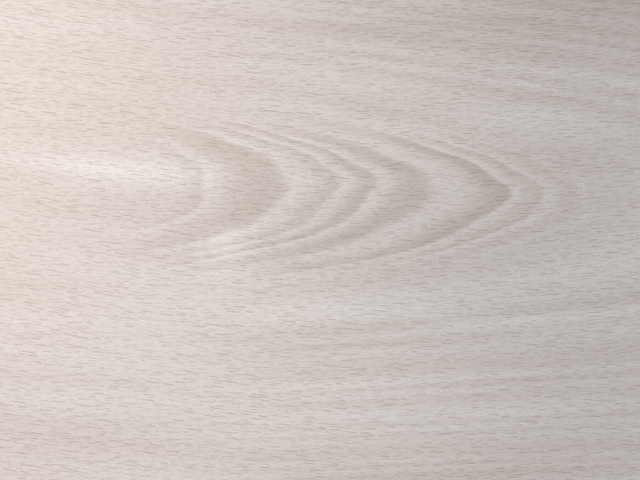
Write a WebGL 2 fragment shader that draws this texture.

```glsl
#version 300 es
precision highp float;
// Pale beech board: nested arched growth rings, fine streaks and short dark pores.

uniform vec2 u_resolution;
out vec4 fragColor;

vec2 hash2(vec2 cell) {
    vec3 h = fract(cell.xyx * vec3(0.1031, 0.1030, 0.0973));
    h += dot(h, h.yzx + 33.33);
    return fract((h.xx + h.yz) * h.zy);
}

// Distance to the nearest jittered cell centre.
float cellular(vec2 p) {
    vec2 cell = floor(p);
    float nearest = 2.0;
    for (int j = -1; j <= 1; j++)
    for (int i = -1; i <= 1; i++) {
        vec2 c = cell + vec2(i, j);
        nearest = min(nearest, length(c + hash2(c) - p));
    }
    return nearest;
}

// Short soft dashes, one per jittered cell, with varied length and depth.
float pores(vec2 p, vec2 size, float maxLength, float seed) {
    vec2 cell = floor(p / size);
    float depth = 0.0;
    for (int j = -1; j <= 1; j++)
    for (int i = -1; i <= 1; i++) {
        vec2 c = cell + vec2(i, j);
        vec2 look = hash2(c + seed + 57.0);
        vec2 d = p - (c + hash2(c + seed)) * size;
        d.y += d.x * (look.y - 0.5) * 0.18;
        float halfLength = maxLength * mix(0.12, 0.5, look.x);
        float dist = length(vec2(max(abs(d.x) - halfLength, 0.0) * 0.4, d.y));
        float dash = 1.0 - smoothstep(0.0, 0.0027, dist);
        depth = max(depth, dash * mix(0.15, 1.0, look.y));
    }
    return depth;
}

// Layered, phase-bent sines running along the grain.
float streaks(vec2 p) {
    float sum = 0.0, amplitude = 0.5, frequency = 11.0;
    for (int i = 0; i < 6; i++) {
        float k = float(i);
        float bend = 1.7 * sin(p.x * (1.7 + k) + k * 1.9 + p.y * frequency * 0.37);
        sum += amplitude * sin(p.y * frequency + bend + k * 2.3);
        amplitude *= 0.8;
        frequency *= 1.8;
    }
    return sum;
}

// Each ring darkens slowly outward and ends in a pale edge.
float ringTone(float u) {
    float f = fract(u);
    float strength = mix(0.5, 1.0, hash2(vec2(floor(u), 3.0)).x);
    return strength * smoothstep(0.0, 0.7, f) * (1.0 - smoothstep(0.78, 1.0, f));
}

float blob(vec2 p, vec2 centre, vec2 radius) {
    vec2 d = (p - centre) / radius;
    return exp(-dot(d, d));
}

// Uneven daylight: bright on the left, greyer to the right and corners.
vec3 daylight(vec2 p) {
    vec3 bright = vec3(0.922, 0.880, 0.850);
    vec3 grey = vec3(0.732, 0.712, 0.700);
    float across = p.x + 0.07 * sin(p.y * 5.0) + 0.03 * sin(p.y * 13.0 + p.x * 2.0);
    vec3 light = mix(bright, grey, smoothstep(-0.1, 1.4, across));
    light *= 1.0 - vec3(0.08, 0.10, 0.11) * blob(p, vec2(1.33, 1.03), vec2(0.6, 0.12));
    light *= 1.0 - 0.07 * blob(p, vec2(0.0, 0.0), vec2(0.4, 0.35));
    return light;
}

void main() {
    vec2 p = gl_FragCoord.xy / u_resolution.y;

    // Grain coordinate follows the slight sag of the fibres.
    vec2 grain = vec2(p.x, p.y + 0.10 * p.x - 0.075 * p.x * p.x);
    grain.y += 0.004 * sin(p.x * 9.0 + p.y * 11.0);

    // Arch coordinate: constant along curves whose tips point right.
    float dy = p.y - (0.635 - 0.035 * p.x);
    float arch = p.x + dy * dy * (dy > 0.0 ? 18.0 : 13.0);
    arch += 0.010 * sin(p.y * 38.0 + p.x * 7.0) + 0.006 * sin(p.y * 83.0 - p.x * 13.0);

    // Arched figure, fading into the straight grain around it.
    float figure = smoothstep(0.34, 0.46, arch) * (1.0 - smoothstep(1.12, 1.3, arch));
    figure *= smoothstep(0.22, 0.46, p.x);
    figure *= (1.0 - smoothstep(0.08, 0.15, dy)) * (1.0 - smoothstep(0.10, 0.23, -dy));
    float rings = ringTone(arch * 9.0 - 0.3 + 0.3 * sin(arch * 17.0));
    float tone = figure * (1.35 * rings - 0.2);

    // Faint outer arches and straight streaks.
    float outer = sin(arch * 15.0 + 1.5 * sin(arch * 6.1)) * smoothstep(0.3, 0.8, p.x);
    tone += (1.0 - figure) * 0.22 * outer;
    tone += 0.27 * streaks(grain) * mix(1.0, 0.5, figure);

    // Pale core running left from the rings, and a pale patch below them.
    tone -= 0.55 * blob(p, vec2(0.25, 0.645 - 0.08 * (p.x - 0.25)), vec2(0.2, 0.025));
    tone -= 0.7 * blob(p, vec2(0.47, 0.49), vec2(0.06, 0.06));

    // Fine fibre, speckle and pores.
    float fibre = cellular(grain * vec2(70.0, 240.0)) - 0.5;
    float speckle = cellular(p * vec2(150.0, 190.0) + 31.0) - 0.5;
    float pore = pores(grain, vec2(0.030, 0.0115), 0.024, 0.0);
    pore = max(pore, 0.65 * pores(grain, vec2(0.019, 0.008), 0.013, 19.0));

    vec3 color = daylight(p);
    color *= 1.0 - tone * vec3(0.070, 0.088, 0.100);
    color *= 1.0 - fibre * 0.040 - speckle * 0.028;
    color *= 1.0 - pore * vec3(0.095, 0.113, 0.118);
    fragColor = vec4(color, 1.0);
}
```
